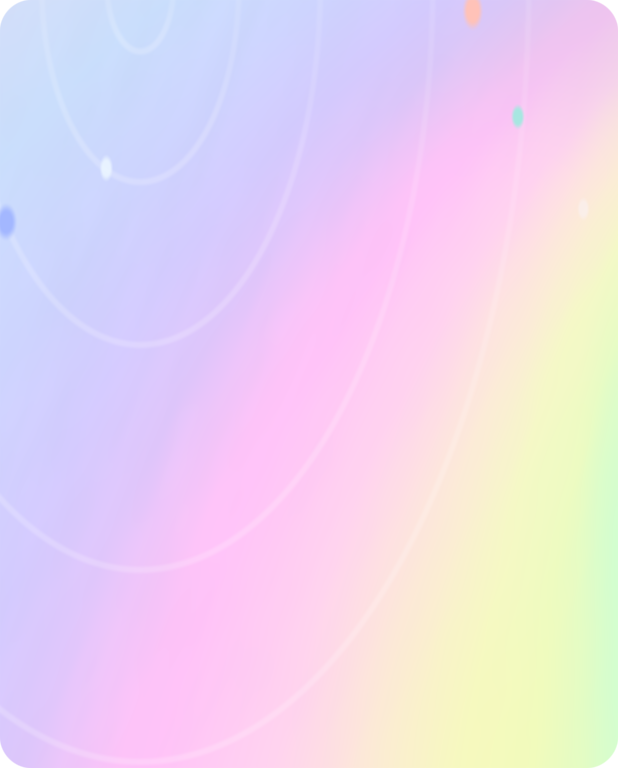
A WebGL 2 fragment shader for this background:

```glsl
#version 300 es
precision highp float;
// Pastel iridescent card: two colour ramps run away from a curved pink ridge,
// blue to the upper left and yellow-green to the lower right. Faint nested
// ellipses, slanted streak noise and soft specks lie over it.
uniform vec2 u_resolution;
out vec4 outColor;

float hash(vec2 p) {
  p = fract(p * vec2(0.1031, 0.1137));
  p += dot(p, p.yx + 33.3);
  return fract((p.x + p.y) * p.x * 7.3);
}

float noise(vec2 p) {
  vec2 i = floor(p), f = fract(p);
  f = f * f * (3.0 - 2.0 * f);
  return mix(mix(hash(i), hash(i + vec2(1, 0)), f.x),
             mix(hash(i + vec2(0, 1)), hash(i + vec2(1, 1)), f.x), f.y);
}

// Ramp entries hold a colour in rgb and its stop in a.
vec3 ramp(vec4 stops[8], float t) {
  vec3 color = stops[0].rgb;
  for (int i = 1; i < 8; i++) {
    float start = stops[i - 1].a;
    color = mix(color, stops[i].rgb, clamp((t - start) / (stops[i].a - start), 0.0, 1.0));
  }
  return color;
}

vec3 ridgeGradient(vec2 p, float streak) {
  vec4 cool[8] = vec4[8](
    vec4(1.0, 0.765, 0.973, 0.0), vec4(0.99, 0.765, 0.973, 0.05),
    vec4(0.945, 0.77, 0.976, 0.11), vec4(0.875, 0.777, 0.985, 0.2),
    vec4(0.83, 0.793, 0.995, 0.32), vec4(0.805, 0.83, 0.996, 0.5),
    vec4(0.79, 0.87, 0.988, 0.75), vec4(0.825, 0.872, 0.976, 1.0));
  vec4 warm[8] = vec4[8](
    vec4(1.0, 0.765, 0.973, 0.0), vec4(1.0, 0.825, 0.94, 0.23),
    vec4(0.995, 0.88, 0.89, 0.35), vec4(0.985, 0.925, 0.84, 0.46),
    vec4(0.96, 0.973, 0.78, 0.57), vec4(0.925, 0.985, 0.76, 0.69),
    vec4(0.86, 0.99, 0.79, 0.78), vec4(0.78, 1.0, 0.85, 0.88));
  float up = 1.0 - p.y;
  float t = p.x - (0.24 + 0.42 * up + 0.36 * up * up * up) + 0.025 * streak;
  vec3 color = t < 0.0 ? ramp(cool, -t) : ramp(warm, t / (0.5 + 0.4 * p.y));
  // The ridge dims to lilac near the top edge.
  float dim = smoothstep(0.25, 0.0, p.y) * smoothstep(-0.35, 0.0, t);
  return color - dim * vec3(0.065, -0.005, 0.035);
}

float ellipseRings(vec2 p) {
  float radii[5] = float[5](0.087, 0.257, 0.469, 0.762, 1.012);
  vec2 q = (p - vec2(0.227, -0.02)) * vec2(1.61, 1.0);
  float r = length(q), glow = 0.0;
  // Dividing by the radial stretch keeps the line width even.
  float stretch = length(q * vec2(1.8, 1.0)) / max(r, 0.001);
  for (int i = 0; i < 5; i++) {
    float d = abs(r - radii[i]) / stretch;
    glow += 1.0 - smoothstep(0.001, 0.007, d);
  }
  return glow * mix(0.1, 0.2, smoothstep(0.0, 0.9, q.y / max(r, 0.001)));
}

vec3 addSpecks(vec3 color, vec2 p) {
  // Centre and radii of each speck, with its tint and strength.
  vec4 shapes[5] = vec4[5](
    vec4(0.765, 0.014, 0.015, 0.023), vec4(0.838, 0.152, 0.010, 0.015),
    vec4(0.172, 0.219, 0.010, 0.016), vec4(0.944, 0.272, 0.009, 0.014),
    vec4(0.010, 0.289, 0.016, 0.022));
  vec4 tints[5] = vec4[5](
    vec4(1.0, 0.76, 0.72, 1.0), vec4(0.64, 0.91, 0.88, 0.95),
    vec4(0.92, 0.96, 1.0, 0.9), vec4(0.98, 0.94, 0.93, 0.8),
    vec4(0.63, 0.71, 1.0, 0.95));
  for (int i = 0; i < 5; i++) {
    float d = length((p - shapes[i].xy) / shapes[i].zw);
    color = mix(color, tints[i].rgb, tints[i].a * (1.0 - smoothstep(0.55, 1.2, d)));
  }
  return color;
}

void main() {
  vec2 p = gl_FragCoord.xy / u_resolution;
  p.y = 1.0 - p.y;

  // Streaks stretched along the slant of the ridge.
  vec2 s = vec2(p.x + 0.5 * p.y, p.y - 0.5 * p.x);
  float streak = 0.65 * noise(s * vec2(22.0, 6.0) + 4.0)
               + 0.35 * noise(s * vec2(55.0, 15.0) + 19.0) - 0.5;
  vec3 color = ridgeGradient(p, streak);
  color += 0.018 * streak * smoothstep(1.3, 0.3, p.x + 0.5 * p.y);

  // Mint rim on the right and a yellow pool at the bottom.
  color = mix(color, vec3(0.79, 1.0, 0.84),
              0.45 * smoothstep(0.93, 1.0, p.x) * smoothstep(0.25, 0.8, p.y));
  vec2 pool = (p - vec2(0.8, 1.0)) / vec2(0.2, 0.25);
  color = mix(color, vec3(0.97, 0.98, 0.71), 0.5 * exp(-dot(pool, pool)));

  color = mix(color, vec3(1.0), ellipseRings(p));
  color = addSpecks(color, p);

  // Rounded white corners, measured in canvas widths.
  vec2 halfSize = vec2(0.5, 0.5 * u_resolution.y / u_resolution.x);
  vec2 corner = abs(p - 0.5) * 2.0 * halfSize - halfSize + 0.052;
  float edge = length(max(corner, 0.0)) - 0.052;
  color = mix(color, vec3(1.0), smoothstep(-0.001, 0.002, edge));
  outColor = vec4(color, 1.0);
}
```
